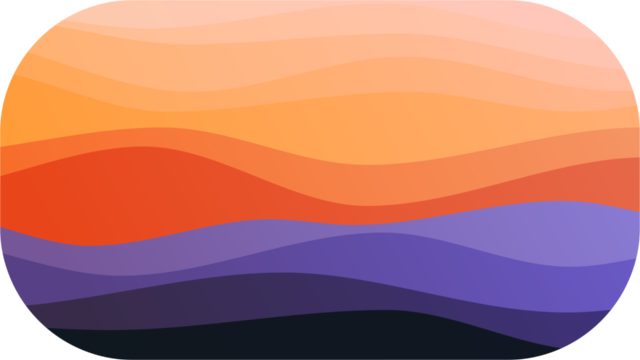
Reproduce this background procedurally as a Shadertoy shader.

```glsl
const int RIDGES = 10;
const float CORNER_RADIUS = 0.37;   // in canvas heights
const float GRADIENT_TILT = 0.3;    // how much height shifts the left-right blend
const float GRADIENT_MID = 0.6;
const vec3 PAPER = vec3(1.0);

// Colours at the left and right ends of each band, back to front
const vec3 LEFT_TINT[RIDGES + 1] = vec3[](
    vec3(0.99, 0.79, 0.66), vec3(1.00, 0.74, 0.54), vec3(1.00, 0.69, 0.42),
    vec3(1.00, 0.65, 0.32), vec3(1.00, 0.61, 0.22), vec3(0.97, 0.43, 0.17),
    vec3(0.91, 0.27, 0.10), vec3(0.46, 0.34, 0.60), vec3(0.34, 0.25, 0.52),
    vec3(0.22, 0.17, 0.29), vec3(0.06, 0.09, 0.12));
const vec3 RIGHT_TINT[RIDGES + 1] = vec3[](
    vec3(1.00, 0.78, 0.73), vec3(1.00, 0.77, 0.69), vec3(1.00, 0.74, 0.63),
    vec3(1.00, 0.71, 0.55), vec3(1.00, 0.68, 0.45), vec3(0.96, 0.58, 0.39),
    vec3(0.90, 0.41, 0.29), vec3(0.54, 0.49, 0.84), vec3(0.42, 0.36, 0.80),
    vec3(0.25, 0.20, 0.52), vec3(0.07, 0.09, 0.14));

// Smooth rise of the given amount between two positions
float swell(float x, float start, float end, float amount) {
    return amount * smoothstep(start, end, x);
}

// Wave eased between four turning points
float ridge(float x, vec4 turns, vec4 heights) {
    float h = heights.x;
    for (int i = 0; i < 3; i++)
        h += swell(x, turns[i], turns[i + 1], heights[i + 1] - heights[i]);
    return h;
}

float roundedBox(vec2 p, vec2 halfSize, float radius) {
    vec2 d = abs(p) - halfSize + radius;
    return length(max(d, 0.0)) + min(max(d.x, d.y), 0.0) - radius;
}

void mainImage(out vec4 fragColor, in vec2 fragCoord) {
    vec2 uv = fragCoord / iResolution.xy;
    float x = uv.x;
    float pixel = 1.0 / iResolution.y;

    // Pale sky waves
    float crest[RIDGES];
    crest[0] = ridge(x, vec4(-0.078, 0.234, 0.599, 0.938), vec4(0.980, 0.921, 0.991, 0.894));
    crest[1] = ridge(x, vec4(-0.039, 0.293, 0.625, 1.003), vec4(0.954, 0.877, 0.907, 0.806));
    crest[2] = ridge(x, vec4(-0.104, 0.299, 0.632, 0.964), vec4(0.903, 0.745, 0.843, 0.748));
    crest[3] = ridge(x, vec4(-0.052, 0.260, 0.638, 0.898), vec4(0.810, 0.690, 0.745, 0.690))
             + swell(x, 0.898, 1.094, 0.037);

    // Orange and red dunes
    crest[4] = ridge(x, vec4(-0.143, 0.254, 0.573, 1.003), vec4(0.569, 0.646, 0.542, 0.646));
    crest[5] = ridge(x, vec4(-0.156, 0.225, 0.573, 1.010), vec4(0.463, 0.593, 0.428, 0.563));

    // Violet hills
    crest[6] = ridge(x, vec4(-0.104, 0.141, 0.423, 0.553), vec4(0.403, 0.317, 0.391, 0.375))
             + swell(x, 0.553, 0.879, 0.067) - swell(x, 0.879, 1.120, 0.063);
    crest[7] = ridge(x, vec4(-0.143, 0.189, 0.599, 0.892), vec4(0.340, 0.234, 0.354, 0.259))
             + swell(x, 0.892, 1.094, 0.046);

    // Dark foreground
    crest[8] = ridge(x, vec4(-0.039, 0.443, 0.885, 1.120), vec4(0.144, 0.243, 0.132, 0.167));
    crest[9] = ridge(x, vec4(0.000, 0.169, 0.605, 0.924), vec4(0.093, 0.083, 0.139, 0.026));

    // Paint the bands from back to front
    float blend = clamp(x + GRADIENT_TILT * (uv.y - GRADIENT_MID), 0.0, 1.0);
    vec3 color = mix(LEFT_TINT[0], RIGHT_TINT[0], blend);
    for (int i = 0; i < RIDGES; i++) {
        vec3 tint = mix(LEFT_TINT[i + 1], RIGHT_TINT[i + 1], blend);
        color = mix(color, tint, smoothstep(-pixel, pixel, crest[i] - uv.y));
    }

    // Rounded frame
    vec2 halfSize = 0.5 * iResolution.xy / iResolution.y;
    vec2 p = fragCoord / iResolution.y - halfSize;
    float frame = roundedBox(p, halfSize, CORNER_RADIUS);
    color = mix(color, PAPER, smoothstep(-pixel, pixel, frame));

    fragColor = vec4(color, 1.0);
}
```
